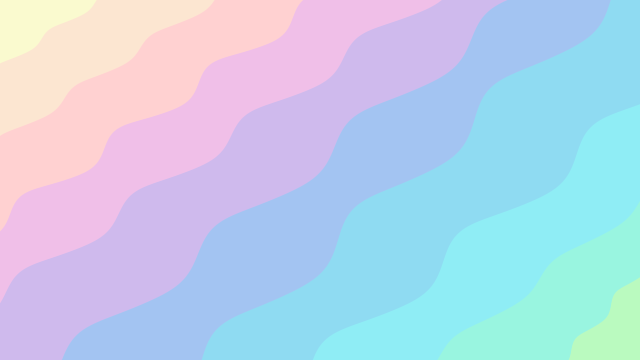
Write a Shadertoy shader that draws this background.

```glsl
// Pastel diagonal bands parted by wavy edges, from cream at the upper left
// to green at the lower right. Each edge is a skewed cosine in axes turned
// by 45 degrees; the bands are laid over one another in a loop.

const int EDGES = 9;
const float TAU = 6.2831853;
const float SKEW = 0.28; // slow rise, quick fall of every wave

// An edge: base line (offset, slope) plus a wave with a crest at "crest"
struct Edge { float offset, slope, amplitude, period, crest; };

const Edge edges[EDGES] = Edge[EDGES](
    Edge(0.222,  0.190, 0.0135, 0.250, -0.046),
    Edge(0.472,  0.200, 0.0190, 0.352,  0.180),
    Edge(0.725,  0.180, 0.0350, 0.444,  0.225),
    Edge(0.972,  0.180, 0.0350, 0.530,  0.150),
    Edge(1.275,  0.120, 0.0460, 0.678,  0.375),
    Edge(1.589,  0.063, 0.0530, 0.713,  0.118),
    Edge(1.903,  0.110, 0.0510, 0.667,  0.360),
    Edge(2.179,  0.130, 0.0240, 0.490,  0.620),
    Edge(2.604, -0.070, 0.0185, 0.238,  0.799)
);

const vec3 CREAM = vec3(0.98, 0.98, 0.81);

// Colour that begins below each edge
const vec3 bandColors[EDGES] = vec3[EDGES](
    vec3(0.99, 0.90, 0.82), // peach
    vec3(1.00, 0.82, 0.82), // salmon
    vec3(0.94, 0.75, 0.91), // pink
    vec3(0.81, 0.73, 0.93), // lavender
    vec3(0.64, 0.77, 0.95), // blue
    vec3(0.56, 0.86, 0.95), // sky
    vec3(0.56, 0.93, 0.96), // cyan
    vec3(0.60, 0.96, 0.88), // mint
    vec3(0.73, 0.98, 0.75)  // green
);

// Cosine whose trough follows its crest early
float skewedWave(float phase, float skew) {
    return cos(phase + skew * (1.0 - cos(phase)));
}

// Depth of an edge at a place along the diagonal
float edgeDepth(Edge e, float along) {
    float phase = TAU * (along - e.crest) / e.period;
    return e.offset + e.slope * along + e.amplitude * skewedWave(phase, SKEW);
}

void mainImage(out vec4 fragColor, in vec2 fragCoord) {
    // Diagonal axes measured from the upper left, in canvas heights
    vec2 p = fragCoord / iResolution.y;
    float along = p.x + p.y - 1.0;
    float depth = p.x - p.y + 1.0;
    float softness = 1.0 / iResolution.y;

    // Lay each band over the ones before it
    vec3 color = CREAM;
    for (int i = 0; i < EDGES; i++) {
        float beyond = depth - edgeDepth(edges[i], along);
        color = mix(color, bandColors[i], smoothstep(-softness, softness, beyond));
    }
    fragColor = vec4(color, 1.0);
}
```
